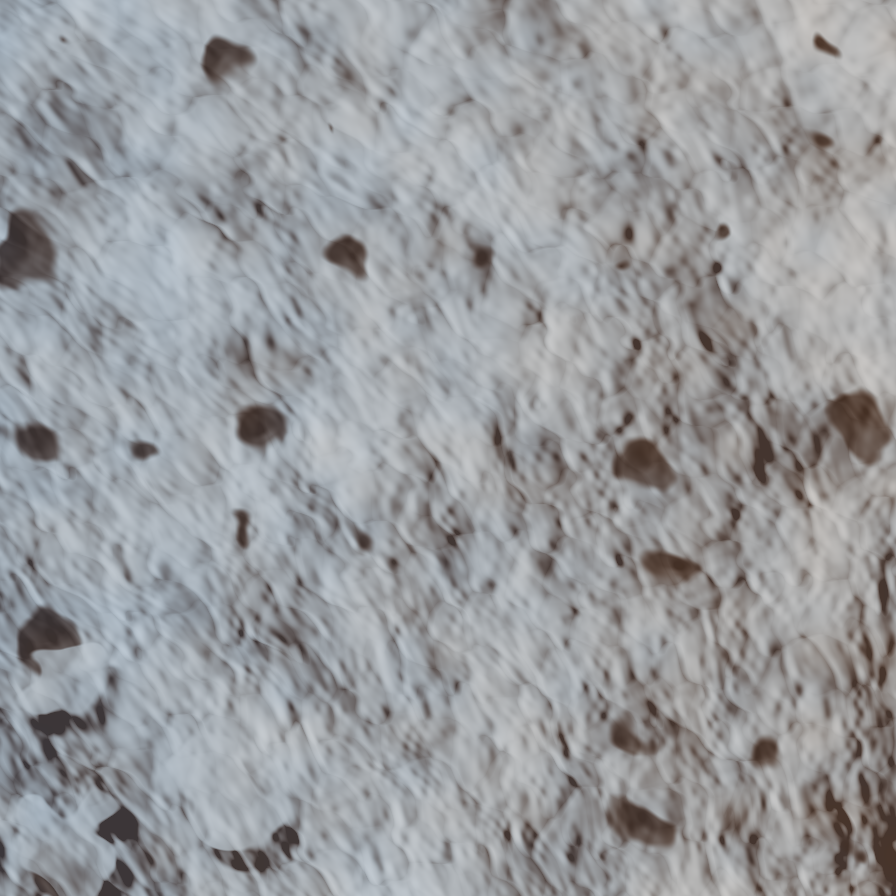
This texture is drawn by a Shadertoy shader. Its source:

```glsl
#define GRAIN_FREQ 15.0
#define RELIEF 9.5
#define OCCLUSION 3.4
#define LIGHT_STEP vec2(-0.0075, 0.0012)
#define PIT_CELLS 9.0
#define PIT_CHANCE 0.24
#define STONE_CELLS 5.0
#define STONE_CHANCE 0.95
#define WARMTH vec3(0.022, -0.002, -0.024)

float hash(vec2 p) {
    return fract(sin(dot(p, vec2(127.1, 311.7))) * 43758.5453);
}

float noise(vec2 p) {
    vec2 i = floor(p), f = fract(p);
    f = f * f * (3.0 - 2.0 * f);
    return mix(mix(hash(i), hash(i + vec2(1, 0)), f.x),
               mix(hash(i + vec2(0, 1)), hash(i + vec2(1, 1)), f.x), f.y);
}

// Rounded grains with creases between them
float domes(vec2 p) {
    vec2 home = floor(p);
    float nearest = 2.0;
    for (int y = -1; y <= 1; y++)
    for (int x = -1; x <= 1; x++) {
        vec2 id = home + vec2(x, y);
        vec2 d = p - id - vec2(hash(id + 2.3), hash(id + 9.1));
        nearest = min(nearest, dot(d, d));
    }
    return 1.0 - nearest;
}

// Crumbly plaster height: grains lean on the left, stand upright on the right
float plasterHeight(vec2 p) {
    p += 0.016 * (vec2(noise(p * 17.0), noise(p * 17.0 + 37.0)) - 0.5);
    float lean = 0.65 - 0.45 * p.x;
    vec2 q = vec2(p.x + lean * (p.y - 0.5), 0.78 * p.y);
    float fine = noise(q * GRAIN_FREQ * 4.2 + 23.7);
    float height = 0.44 * noise(q * GRAIN_FREQ + 5.1);
    height += 0.22 * domes(q * GRAIN_FREQ * 2.1 + 0.6 * fine);
    height += 0.14 * noise(q * GRAIN_FREQ * 2.3 + 67.3);
    height += 0.20 * fine;
    height += 0.11 * noise(q * GRAIN_FREQ * 7.6 + 41.9);
    return height;
}

// Signed distance to ragged blobs scattered over a jittered grid
float scatter(vec2 p, float cells, float chance, vec2 radii, float seed) {
    vec2 ragged = vec2(noise(p * 28.0 + seed), noise(p * 28.0 + seed + 19.0)) - 0.5;
    p += ragged * radii.y * 0.7;
    vec2 home = floor(p * cells);
    float nearest = 1.0;
    for (int y = -1; y <= 1; y++)
    for (int x = -1; x <= 1; x++) {
        vec2 id = home + vec2(x, y);
        vec2 key = id + seed;
        if (hash(key) > chance) continue;
        vec2 jitter = vec2(hash(key + 3.1), hash(key + 7.7));
        vec2 d = p - (id + 0.25 + 0.5 * jitter) / cells;
        float size = hash(key + 13.3);
        float radius = mix(radii.x, radii.y, size * size);
        float lean = 0.7 * hash(key + 17.9);
        d = vec2(d.x + lean * d.y, d.y * mix(0.7, 1.1, hash(key + 29.0)));
        nearest = min(nearest, length(d) - radius);
    }
    return nearest;
}

// Stones keep to the lower left, with a rare one elsewhere
float stoneDistance(vec2 p) {
    float away = smoothstep(0.26, 0.46, length(p * vec2(0.8, 1.2)));
    float d = scatter(p, STONE_CELLS, STONE_CHANCE, vec2(0.055, 0.085), 5.0);
    float rare = scatter(p, STONE_CELLS, 0.07, vec2(0.04, 0.07), 61.0);
    return min(d + 0.15 * away, rare);
}

// Cool grey in the light, brown in the shade
vec3 plasterColor(float tone, float warm) {
    vec3 tint = mix(vec3(0.034, -0.010, -0.022), vec3(-0.016, 0.002, 0.018),
                    smoothstep(0.25, 0.70, tone));
    return vec3(tone) + tint + WARMTH * warm;
}

void mainImage(out vec4 fragColor, in vec2 fragCoord) {
    vec2 p = fragCoord / iResolution.y;

    // Relief lit from the left, over broad uneven patches
    float height = plasterHeight(p);
    float slope = height - plasterHeight(p + LIGHT_STEP);
    float patches = noise(p * 5.0 + 50.0) + 1.1 * noise(p * 10.0 + 90.0) - 1.05;
    float light = RELIEF * slope + OCCLUSION * (height - 0.61) + 1.5 * patches - 0.08;

    // Embedded stones: smoother faces, shadow to the lower right
    float stone = stoneDistance(p);
    float caster = stoneDistance(p + vec2(-0.019, 0.024));
    float face = 1.0 - smoothstep(-0.004, 0.004, stone);
    float shadow = (1.0 - smoothstep(-0.012, 0.008, caster)) * (1.0 - face);
    float stoneSlope = clamp((caster - stone) * 26.0, -1.0, 1.0);
    light = mix(light, 0.6 * light + 0.4 + 0.7 * stoneSlope, face);
    light -= 2.2 * shadow;

    // Highlights compress, shadows fall away
    float tone = max(0.81 - 0.17 * exp(-0.55 * light), 0.22);

    // Deep pits with crumbling edges, darkest under the upper rim
    vec2 pitRadii = vec2(0.005, 0.040);
    float crumble = 0.025 * (height - 0.61);
    float pit = scatter(p, PIT_CELLS, PIT_CHANCE, pitRadii, 83.0) + crumble;
    float rim = scatter(p + vec2(-0.008, 0.012), PIT_CELLS, PIT_CHANCE, pitRadii, 83.0) + crumble;
    float hollow = (1.0 - smoothstep(-0.007, 0.005, pit)) * (1.0 - 0.8 * face);
    float pitTone = 0.24 + 0.11 * smoothstep(-0.012, 0.012, pit - rim) + 0.6 * slope;
    tone = mix(tone, max(pitTone, 0.20), hollow);

    // Warmer towards the right, with faint mottling
    float warm = 2.0 * p.x - 1.0 + 0.9 * (noise(p * 22.0 + 71.0) - 0.5);
    fragColor = vec4(plasterColor(tone, warm + 0.5 * hollow), 1.0);
}
```
